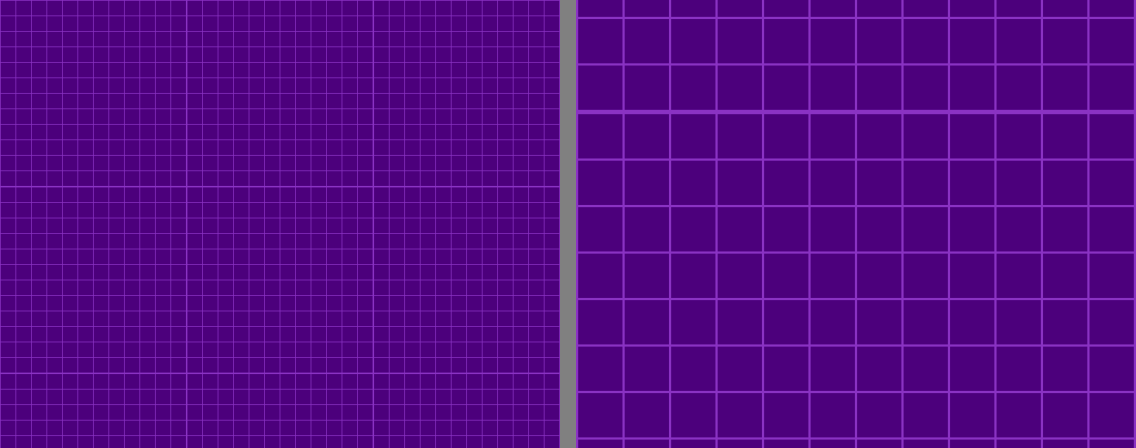
Left: the whole. Right: its middle third, enlarged.
Give the GLSL for this pattern, as a Shadertoy shader.

```glsl
#define TILES_ACROSS 3.0
#define CELLS_PER_TILE 12.0
#define LINE_WIDTH (1.0 / 256.0)
#define GROUND_COLOR vec3(0.297, 0.0, 0.488)
#define LINE_COLOR vec3(0.54, 0.195, 0.765)

// Total line width lying between 0 and x, per axis, in tile units.
// Each tile has a line on both of its edges, so lines double where tiles meet.
vec2 inkUpTo(vec2 x) {
    float pitch = (1.0 - LINE_WIDTH) / CELLS_PER_TILE;
    vec2 u = fract(x);
    vec2 cell = floor(u / pitch);
    vec2 partial = min(u - cell * pitch, vec2(LINE_WIDTH));
    return (floor(x) * (CELLS_PER_TILE + 1.0) + cell) * LINE_WIDTH + partial;
}

void mainImage(out vec4 fragColor, in vec2 fragCoord) {
    // Tile units, measured from the top left corner
    float pixel = TILES_ACROSS / iResolution.x;
    vec2 p = vec2(fragCoord.x, iResolution.y - fragCoord.y) * pixel;

    // Exact area coverage of the lines within this pixel
    vec2 halfPixel = vec2(0.5 * pixel);
    vec2 coverage = (inkUpTo(p + halfPixel) - inkUpTo(p - halfPixel)) / pixel;
    coverage = clamp(coverage, 0.0, 1.0);

    // Union of vertical and horizontal lines
    float line = 1.0 - (1.0 - coverage.x) * (1.0 - coverage.y);
    fragColor = vec4(mix(GROUND_COLOR, LINE_COLOR, line), 1.0);
}
```
